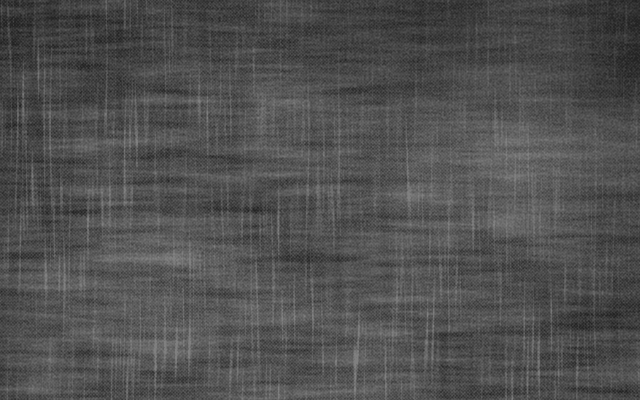
Reproduce this texture procedurally as a WebGL 2 fragment shader.

```glsl
#version 300 es
precision highp float;

uniform vec2 u_resolution;
out vec4 fragColor;

vec2 hashGradient(vec2 cell) {
    vec3 q = fract(cell.xyx * vec3(0.1031, 0.1030, 0.0973));
    q += dot(q, q.yzx + 33.33);
    return fract((q.xx + q.yz) * q.zy) * 2.0 - 1.0;
}

float gradientNoise(vec2 p) {
    vec2 cell = floor(p), f = fract(p);
    vec2 blend = f * f * f * (f * (f * 6.0 - 15.0) + 10.0);
    float a = dot(hashGradient(cell), f);
    float b = dot(hashGradient(cell + vec2(1, 0)), f - vec2(1, 0));
    float c = dot(hashGradient(cell + vec2(0, 1)), f - vec2(0, 1));
    float d = dot(hashGradient(cell + vec2(1, 1)), f - vec2(1, 1));
    return mix(mix(a, b, blend.x), mix(c, d, blend.x), blend.y);
}

// Uneven horizontal yarn: long soft slubs, shorter streaks, single threads
float weftStreaks(vec2 p) {
    return 0.11 * gradientNoise(p * vec2(3.5, 24.0) + 11.0)
         + 0.11 * gradientNoise(p * vec2(6.0, 58.0) + 37.0)
         + 0.08 * gradientNoise(p * vec2(12.0, 125.0) + 53.0);
}

// Thin pale vertical threads that start and stop, over faint wider bands
float warpThreads(vec2 p) {
    float cluster = smoothstep(-0.3, 0.3, gradientNoise(p * vec2(5.0, 3.0) + 71.0));
    float thread = max(gradientNoise(p * vec2(130.0, 5.0) + 19.0) - 0.06, 0.0);
    float band = gradientNoise(p * vec2(42.0, 3.5) + 83.0);
    return thread * mix(0.15, 0.36, cluster) + 0.05 * band;
}

// Interlaced over and under crossings
float weave(vec2 p) {
    vec2 wave = sin(p * 6.28318 * vec2(126.0, 122.0));
    return wave.x * wave.y;
}

void main() {
    vec2 uv = gl_FragCoord.xy / u_resolution;
    vec2 p = gl_FragCoord.xy / u_resolution.y;

    // Slightly wavy cloth
    vec2 cloth = p + 0.008 * vec2(gradientNoise(p * 2.0 + 5.0), gradientNoise(p * 2.5 + 29.0));

    // Broad fading, darker toward the top and the sides
    float shade = 0.328 + 0.09 * gradientNoise(p * vec2(1.8, 2.6) + 3.0)
                        + 0.06 * gradientNoise(p * vec2(4.0, 7.0) + 61.0);
    shade -= 0.06 * smoothstep(0.55, 1.0, uv.y);
    shade -= 0.06 * smoothstep(0.3, 0.5, abs(uv.x - 0.48));

    // Streaks are weaker in the worn upper right
    float worn = smoothstep(0.95, 1.6, uv.x + uv.y * 0.8);
    float streaks = weftStreaks(cloth);
    shade += (streaks + warpThreads(cloth)) * mix(1.0, 0.5, worn);

    // Weave shows most where the cloth is dark; fine grain covers all
    float openness = smoothstep(0.06, -0.06, streaks);
    shade += weave(cloth) * mix(0.02, 0.05, openness) * mix(1.0, 0.6, worn);
    shade += 0.11 * gradientNoise(p * 165.0 + 97.0);

    fragColor = vec4(vec3(clamp(shade, 0.14, 0.5)), 1.0);
}
```
